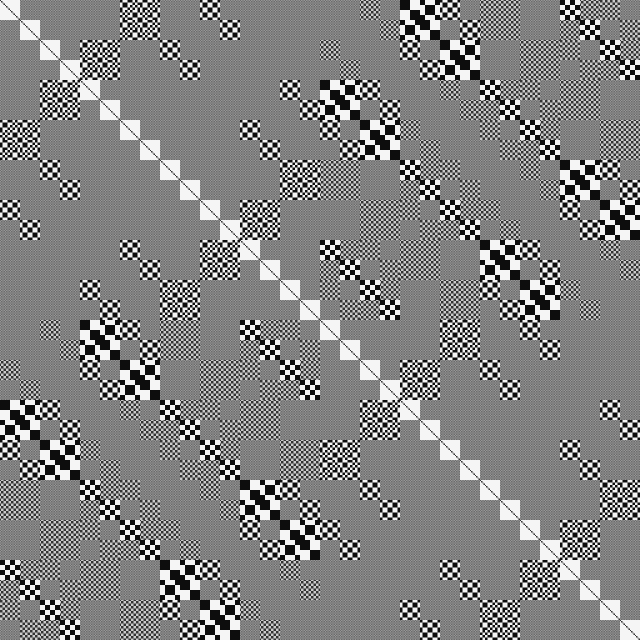
A WebGL 2 fragment shader for this pattern:

```glsl
#version 300 es
precision highp float;
precision highp int;

uniform vec2 u_resolution;
out vec4 fragColor;

const float GRID = 512.0;     // cells along each side
const int BLOCK_BITS = 4;     // blocks of 16 cells
const int SAMPLES = 2;        // samples per pixel axis
const int PATCH_BITS = 0x59A6; // balanced sequence of dark and light patches
const float INK = 0.05;
const float PAPER = 0.96;
const float GREY = 0.505;

// 1 when an odd number of bits are set among the lowest four
int parity(int n) {
    n ^= n >> 2;
    return (n ^ (n >> 1)) & 1;
}

// Bits whose parity draws the checker of a block; 1 is the finest weave
int checkerMask(int block) {
    if (block == 20) return 8;
    if (block == 21) return 12;
    if (block == 28) return 4;
    if (block == 10 || block == 22) return 6;
    if (block == 30) return 2;
    if (block == 29 || block == 18 || block == 24 || block == 25) return 3;
    return 1;
}

// Finer checkers have softer contrast
float checkerContrast(int mask) {
    return mask == 1 ? 0.18 : mask < 4 ? 0.66 : 1.0;
}

// Irregular two-cell patches
float patchTone(int distance, int bits) {
    return ((bits >> ((distance >> 1) & 15)) & 1) == 1 ? PAPER : INK;
}

// Tone for one XOR distance between column and row
float xorTone(int distance) {
    int block = distance >> BLOCK_BITS;
    if (block == 0) return distance == 0 ? 0.2 : PAPER;
    if (block == 6 || block == 7) return patchTone(distance, PATCH_BITS);

    int mask = checkerMask(block);
    float tone = parity(distance & mask) == 1 ? PAPER : INK;
    return mix(GREY, tone, checkerContrast(mask));
}

// Columns run rightward, rows run downward
float patternAt(vec2 uv, float cells) {
    vec2 cell = clamp(floor(vec2(uv.x, 1.0 - uv.y) * cells), 0.0, cells - 1.0);
    return xorTone(int(cell.x) ^ int(cell.y));
}

void main() {
    // Average a small grid of samples to soften cell edges
    float tone = 0.0;
    for (int j = 0; j < SAMPLES; j++) {
        for (int i = 0; i < SAMPLES; i++) {
            vec2 offset = (vec2(i, j) + 0.5) / float(SAMPLES) - 0.5;
            tone += patternAt((gl_FragCoord.xy + offset) / u_resolution, GRID);
        }
    }
    fragColor = vec4(vec3(tone / float(SAMPLES * SAMPLES)), 1.0);
}
```
